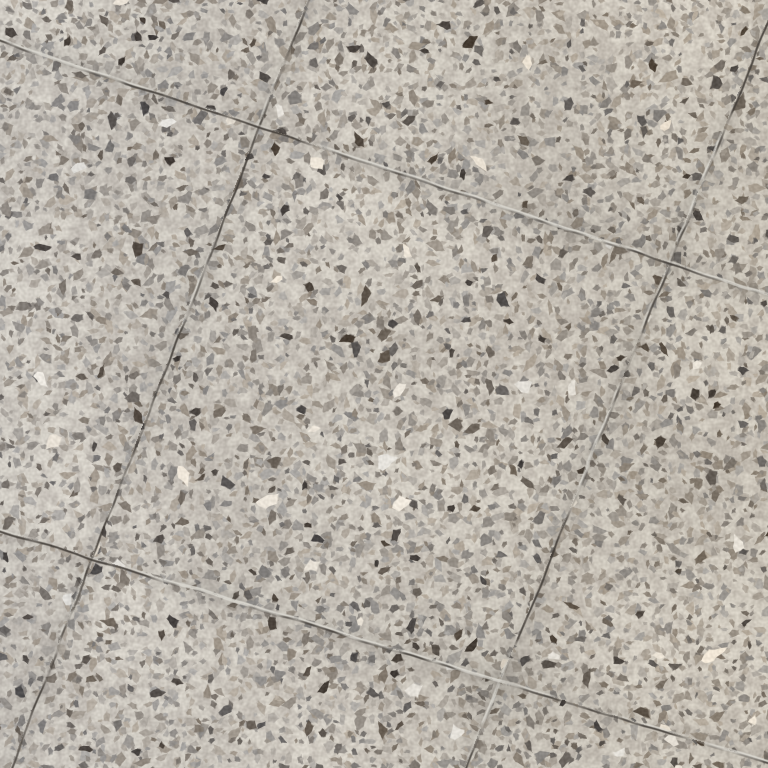
Reproduce this texture procedurally as a three.js fragment shader.

```glsl
#define CEMENT_LIGHT vec3(0.835, 0.815, 0.775)
#define CEMENT_GREY vec3(0.745, 0.72, 0.685)
#define CHIP_PALE vec3(0.70, 0.675, 0.64)
#define CHIP_DARK vec3(0.25, 0.225, 0.205)
#define GROUT_PALE vec3(0.86, 0.85, 0.82)
#define GROUT_DARK vec3(0.25, 0.23, 0.21)
#define JOINT_WIDTH 0.0021
#define CRACK_WIDTH 0.0013
#define EDGE_SOFT 0.0012
#define CHIP_SIDES 5.0
#define GRAIN 0.07

varying vec2 vUv;

vec2 hash2(vec2 p) {
  vec3 q = fract(p.xyx * vec3(0.1031, 0.1030, 0.0973));
  q += dot(q, q.yzx + 33.33);
  return fract((q.xx + q.yz) * q.zy);
}

float gradientDot(vec2 cell, vec2 offset) {
  float a = 6.2832 * hash2(cell).x;
  return dot(vec2(cos(a), sin(a)), offset);
}

float gradientNoise(vec2 p) {
  vec2 i = floor(p), f = fract(p);
  vec2 w = f * f * f * (f * (f * 6.0 - 15.0) + 10.0);
  vec2 e = vec2(1.0, 0.0);
  float low = mix(gradientDot(i, f), gradientDot(i + e, f - e), w.x);
  float high = mix(gradientDot(i + e.yx, f - e.yx), gradientDot(i + 1.0, f - 1.0), w.x);
  return mix(low, high, w.y);
}

// Irregular convex stone: the intersection of randomly placed half planes
float chipDistance(vec2 p, vec2 seed, float radius) {
  float d = -1.0;
  for (float k = 0.0; k < CHIP_SIDES; k++) {
    vec2 h = hash2(seed + k * 7.3);
    float a = 6.2832 * (k + 0.75 * h.x) / CHIP_SIDES;
    d = max(d, dot(p, vec2(cos(a), sin(a))) - radius * (0.65 + 0.55 * h.y));
  }
  return d;
}

// One scatter of chips: cells per canvas, share filled, radius and tone ranges
vec3 addChips(vec3 color, vec2 p, float cells, float share, vec2 radii, vec2 tones) {
  vec2 q = p * cells;
  vec2 base = floor(q);
  float wobble = 0.06 * gradientNoise(q * 4.0);
  for (float y = -1.0; y <= 1.0; y++) {
    for (float x = -1.0; x <= 1.0; x++) {
      vec2 cell = base + vec2(x, y);
      vec2 seed = cell + cells * 3.7;
      vec2 place = hash2(seed), kind = hash2(seed + 51.7), look = hash2(seed + 93.1);
      vec2 d = q - cell - mix(vec2(0.15), vec2(0.85), place);
      float a = 6.2832 * kind.y;
      d = mat2(cos(a), sin(a), -sin(a), cos(a)) * d * vec2(0.8, 1.25);
      float edge = chipDistance(d, seed, mix(radii.x, radii.y, look.x)) + wobble;
      float soft = EDGE_SOFT * cells;
      float mask = step(kind.x, share) * (1.0 - smoothstep(-soft, soft, edge));
      vec3 stone = mix(CHIP_PALE, CHIP_DARK, mix(tones.x, tones.y, look.y * look.y));
      stone += (place.x - 0.5) * vec3(0.04, 0.01, -0.03);
      color = mix(color, stone, mask);
    }
  }
  return color;
}

float stripe(float d, float halfWidth) {
  return 1.0 - smoothstep(halfWidth - EDGE_SOFT, halfWidth + EDGE_SOFT, abs(d));
}

// Joint with broken pale filling, a dark crack beside it and a dirty halo
vec3 addJoint(vec3 color, float d, float along, float seed, float paleness) {
  d += 0.0025 * gradientNoise(vec2(along * 22.0, seed));
  float wear = gradientNoise(vec2(along * 6.0, seed + 4.3));
  float chipped = gradientNoise(vec2(along * 45.0, seed + 9.1));
  float pale = smoothstep(-0.35, 0.3, wear + 0.5 * chipped + paleness);
  float dark = smoothstep(-0.3, 0.35, 0.5 * chipped - wear + 0.12);
  color *= 1.0 - 0.12 * exp(-abs(d) * 75.0) * (0.7 + wear);
  color = mix(color, GROUT_PALE, 0.85 * pale * stripe(d, JOINT_WIDTH));
  return mix(color, GROUT_DARK, 0.85 * dark * stripe(d - 0.0018, CRACK_WIDTH));
}

void main() {
  // Slanted tile grid, slightly converging
  vec2 grid = vec2((vUv.x - 0.013 - 0.387 * vUv.y) / (0.592 + 0.018 * vUv.y),
                   (vUv.y - 0.310 + 0.302 * vUv.x) / (0.638 - 0.030 * vUv.x));
  vec2 tile = floor(grid);
  vec2 line = floor(grid + 0.5);
  vec2 p = vUv + 3.0 + 5.0 * hash2(tile + 17.0);

  // Mottled cement
  float mottle = 0.6 * gradientNoise(p * 45.0) + 0.5 * gradientNoise(p * 130.0)
               + 0.3 * gradientNoise(p * 5.0);
  vec3 color = mix(CEMENT_LIGHT, CEMENT_GREY, smoothstep(-0.35, 0.4, mottle));

  // Stones from pale and common to dark and rare, then white flecks
  color = addChips(color, p, 54.0, 0.75, vec2(0.19, 0.38), vec2(0.0, 0.35));
  color = addChips(color, p, 86.0, 0.55, vec2(0.18, 0.38), vec2(0.0, 0.65));
  color = addChips(color, p, 42.0, 0.42, vec2(0.15, 0.30), vec2(0.2, 1.0));
  color = addChips(color, p, 17.0, 0.14, vec2(0.08, 0.16), vec2(-0.52, -0.42));

  // Fine grain, broad stains and tone of each tile
  color += GRAIN * gradientNoise(vUv * 240.0);
  color *= 1.0 + 0.06 * gradientNoise(vUv * 3.5 + 8.0) + 0.03 * (hash2(tile + 5.0).x - 0.5);
  color += (vUv.x - 0.5) * vec3(0.012, 0.004, -0.012);

  // Joints: steep ones mostly dark, shallow ones mostly pale
  vec2 d = (grid - line) * vec2(0.555, 0.60);
  color = addJoint(color, d.x, vUv.y, line.x * 13.0 + 2.6, -0.2);
  color = addJoint(color, -d.y, vUv.x, line.y * 11.0 + 40.4, 0.15);

  gl_FragColor = vec4(clamp(color, 0.0, 1.0), 1.0);
}
```
